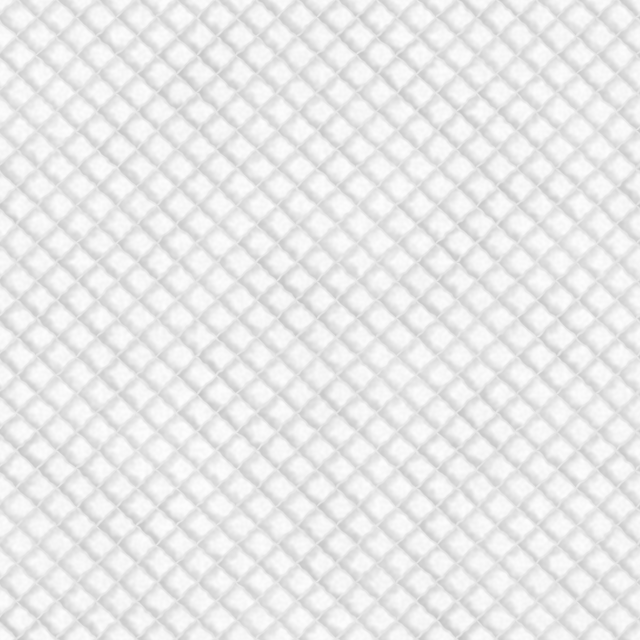
This pattern is drawn by a WebGL 2 fragment shader. Its source:

```glsl
#version 300 es
precision highp float;
// White quilted padding: 16 by 17 diamond cushions between pale diagonal seams.
// Diagonal cell coordinates give each cushion a soft shadow on its left sides;
// gradient noise adds creases, wavering seams and a cloth grain.

uniform vec2 u_resolution;
out vec4 fragColor;

vec2 hashGradient(vec2 cell) {
    vec3 h = fract(cell.xyx * vec3(0.1031, 0.1030, 0.0973));
    h += dot(h, h.yzx + 33.33);
    float angle = 6.2832 * fract((h.x + h.y) * h.z);
    return vec2(cos(angle), sin(angle));
}

float gradientNoise(vec2 p) {
    vec2 i = floor(p), f = fract(p);
    vec2 w = f * f * f * (f * (f * 6.0 - 15.0) + 10.0);
    float a = dot(hashGradient(i), f);
    float b = dot(hashGradient(i + vec2(1, 0)), f - vec2(1, 0));
    float c = dot(hashGradient(i + vec2(0, 1)), f - vec2(0, 1));
    float d = dot(hashGradient(i + vec2(1, 1)), f - vec2(1, 1));
    return mix(mix(a, b, w.x), mix(c, d, w.x), w.y);
}

void main() {
    vec2 uv = gl_FragCoord.xy / u_resolution;
    vec2 grid = uv * vec2(16.0, 17.0) - vec2(0.4, 0.03);

    // Seams lie on whole numbers of the two diagonal axes
    vec2 diagonal = vec2(grid.x + grid.y, grid.x - grid.y);
    diagonal += 0.07 * vec2(gradientNoise(grid * 5.0), gradientNoise(grid * 5.0 + 71.0));
    vec2 cell = fract(diagonal);

    // Cushion relief: shadow at the left corner, thin falloff on the right sides
    float crease = 0.14 * gradientNoise(grid * 3.5 + 19.0);
    float lowerLeft = 1.0 - smoothstep(0.05, 0.46, cell.x + crease);
    float upperLeft = 1.0 - smoothstep(0.05, 0.42, cell.y - crease);
    float shadow = lowerLeft + 0.75 * upperLeft - 0.6 * lowerLeft * upperLeft;
    float falloff = smoothstep(0.86, 1.0, cell.x) + smoothstep(0.86, 1.0, cell.y);
    float variation = 1.0 + 0.4 * gradientNoise(floor(diagonal) * 0.37 + 0.5);
    float tone = 0.972 - 0.142 * variation * shadow - 0.02 * falloff;

    // Pale seam lines
    vec2 toSeam = min(cell, 1.0 - cell);
    float pixel = 16.0 / min(u_resolution.x, u_resolution.y);
    float seam = 1.0 - smoothstep(0.0, 0.055 + pixel, min(toSeam.x, toSeam.y));
    tone = mix(tone, 0.905, seam);

    // Cloth grain and broad unevenness
    tone += 0.026 * gradientNoise(uv * 150.0) + 0.02 * gradientNoise(uv * 60.0);
    tone += 0.012 * gradientNoise(uv * 5.0 + 3.0);
    fragColor = vec4(vec3(min(tone, 0.99)), 1.0);
}
```
